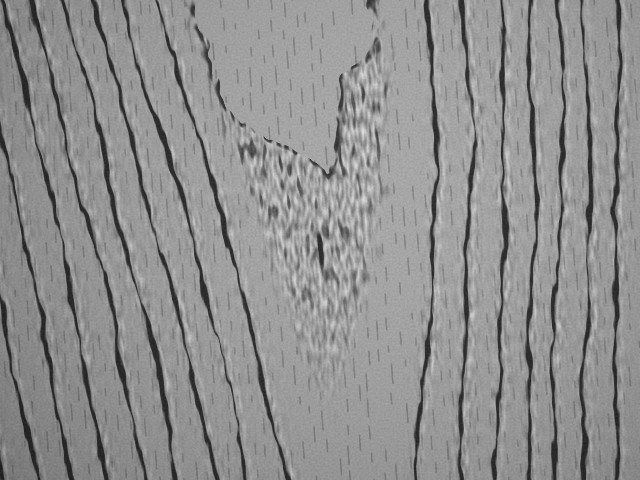
A WebGL 1 fragment shader for this texture:

```glsl
precision highp float;
// Grey brushed wood: dark, wavering growth lines run down both sides of a
// V-shaped cathedral figure. Stretched gradient noise makes the rough fibres
// beside the lines and below the V; a jittered grid makes the short pores.
uniform vec2 u_resolution;

const vec3 WOOD = vec3(0.655);
const vec3 INK = vec3(0.185);
const float VIGNETTE = 0.28;
const vec2 LIGHT_CENTER = vec2(0.78, 0.36);
const float LEAN = 0.07;                   // sideways drift of the fibres
const vec2 FIBRE_FREQ = vec2(135.0, 42.0);
const float FIBRE_CONTRAST = 0.25;
const float LINE_HALF = 0.0052;
const float LINE_SOFT = 0.0022;
const float LEFT_LINES = 9.0;
const vec2 PORE_CELL = vec2(0.025, 0.052);
const float PORE_DEPTH = 0.13;
const float FILM_GRAIN = 0.035;

float hash(vec2 p) {
  vec3 q = fract(vec3(p.xyx) * 0.1031);
  q += dot(q, q.yzx + 33.33);
  return fract((q.x + q.y) * q.z);
}

vec2 gradientAt(vec2 cell) {
  float a = 6.2832 * hash(cell + 57.0);
  return vec2(cos(a), sin(a));
}

// Gradient noise, roughly -1 to 1
float noise(vec2 p) {
  vec2 i = floor(p), f = fract(p);
  vec2 w = f * f * f * (f * (f * 6.0 - 15.0) + 10.0);
  vec2 e = vec2(1.0, 0.0);
  float low = mix(dot(gradientAt(i), f), dot(gradientAt(i + e), f - e), w.x);
  float high = mix(dot(gradientAt(i + e.yx), f - e.yx),
                   dot(gradientAt(i + 1.0), f - 1.0), w.x);
  return 1.4 * mix(low, high, w.y);
}

// Resting x of a growth line at depth t below the top edge
float linePath(float id, float t) {
  if (id < LEFT_LINES) {
    return mix(0.321, 0.599, t) + 0.01 * sin(3.14 * t) - id * mix(0.064, 0.075, t);
  }
  float k = id - LEFT_LINES;
  return 0.889 + 0.0686 * k + 0.016 * sin(0.8 * k) + 0.02 * sin(4.5 * t) / (1.0 + k);
}

// Short vertical pores, one per jittered cell
float pores(vec2 g) {
  vec2 q = g / PORE_CELL;
  q.y += 7.0 * hash(vec2(floor(q.x), 3.0));
  vec2 cell = floor(q);
  float jitter = hash(cell + 11.0);
  vec2 d = abs(fract(q) - vec2(0.25 + 0.5 * jitter, 0.5));
  float reach = 0.18 + 0.28 * hash(cell + 29.0);
  float body = 1.0 - smoothstep(0.0006, 0.0028, d.x * PORE_CELL.x);
  return body * (1.0 - smoothstep(reach - 0.1, reach, d.y)) * step(0.25, hash(cell + 5.0));
}

// Signed distance out of the clean bowl inside the V
float bowlDistance(vec2 p, float t) {
  float left = 0.403 + 0.312 * t + 0.165 * smoothstep(0.22, 0.37, t);
  float right = 0.773 - 0.07 * smoothstep(0.1, 0.17, t) - 0.02 * smoothstep(0.25, 0.37, t);
  return max(left - p.x, p.x - right) + max(t - 0.36, 0.0);
}

void main() {
  vec2 p = gl_FragCoord.xy / u_resolution.y;
  float t = 1.0 - p.y;
  vec2 g = vec2(p.x - LEAN * t, t);
  float fibre = noise(g * FIBRE_FREQ);
  float pits = noise(g * FIBRE_FREQ * vec2(0.65, 0.55) + 17.3);
  float ink = 0.0, rough = 0.0, ridge = 0.0;

  // Growth lines with a rough band and a lit ridge beside them
  for (int i = 0; i < 16; i++) {
    float id = float(i);
    float row = id * 5.3 + 0.37;
    float wobble = 0.014 * noise(vec2(t * 3.5, row)) + 0.005 * noise(vec2(t * 15.0, row + 90.0));
    float d = p.x - linePath(id, t) - wobble + 0.0035 * pits;
    float swell = noise(vec2(t * 9.0, row + 200.0));
    float width = LINE_HALF * (0.72 + 0.75 * swell + 0.35 * fibre);
    ink = max(ink, 1.0 - smoothstep(-LINE_SOFT, LINE_SOFT, abs(d) - width));
    float band = d > 0.0 ? exp(-d / 0.020) : exp(d / 0.013);
    float patchy = 0.35 + 0.65 * smoothstep(-0.4, 0.4, noise(vec2(t * 5.0, row + 300.0)));
    rough = max(rough, band * patchy);
    float offset = (d - 0.012) / 0.004;
    ridge = max(ridge, exp(-offset * offset) * (0.5 + 0.5 * fibre));
  }

  // Cathedral figure: broken dark rim, fibrous wedge and central split
  float e = bowlDistance(p, t) + 0.012 * noise(p * 28.0) + 0.005 * pits;
  float rim = smoothstep(0.0, 0.003, e) * (1.0 - smoothstep(0.007, 0.018, e));
  rim *= smoothstep(-0.3, 0.15, noise(g * vec2(60.0, 24.0) + 4.7));
  float wedgeRight = 0.82 - 0.15 * t * t - 0.03 * (1.0 - smoothstep(0.05, 0.15, t));
  float wedge = smoothstep(-0.02, 0.03, p.x - 0.385 - 0.33 * t + 0.015 * pits)
              * smoothstep(-0.02, 0.04, wedgeRight - p.x + 0.015 * pits)
              * smoothstep(0.0, 0.006, e) * (1.0 - 0.85 * smoothstep(0.6, 0.9, t));
  float deepPits = wedge * smoothstep(0.2, 0.6, pits) * (1.0 - smoothstep(0.3, 0.75, t));
  vec2 split = (p - vec2(0.668 + 0.08 * (t - 0.52), 0.48)) / vec2(0.006, 0.045);
  float splitInk = 1.0 - smoothstep(0.65, 1.1, length(split) + 0.25 * fibre);
  ink = max(max(ink, 0.9 * rim), max(0.55 * deepPits, splitInk));
  rough = max(rough, wedge);

  // Shade the wood, then lay the ink over it
  vec2 away = p - vec2(LIGHT_CENTER.x, 1.0 - LIGHT_CENTER.y);
  float light = 1.0 - VIGNETTE * dot(away, away);
  float tone = rough * (FIBRE_CONTRAST * fibre - 0.16 * smoothstep(0.1, 0.6, pits));
  tone += 0.1 * ridge - PORE_DEPTH * pores(g) * (1.0 - rough);
  vec3 color = mix(WOOD + tone, INK, ink) * light;
  color += FILM_GRAIN * noise(p * 230.0);
  gl_FragColor = vec4(clamp(color, 0.0, 1.0), 1.0);
}
```
